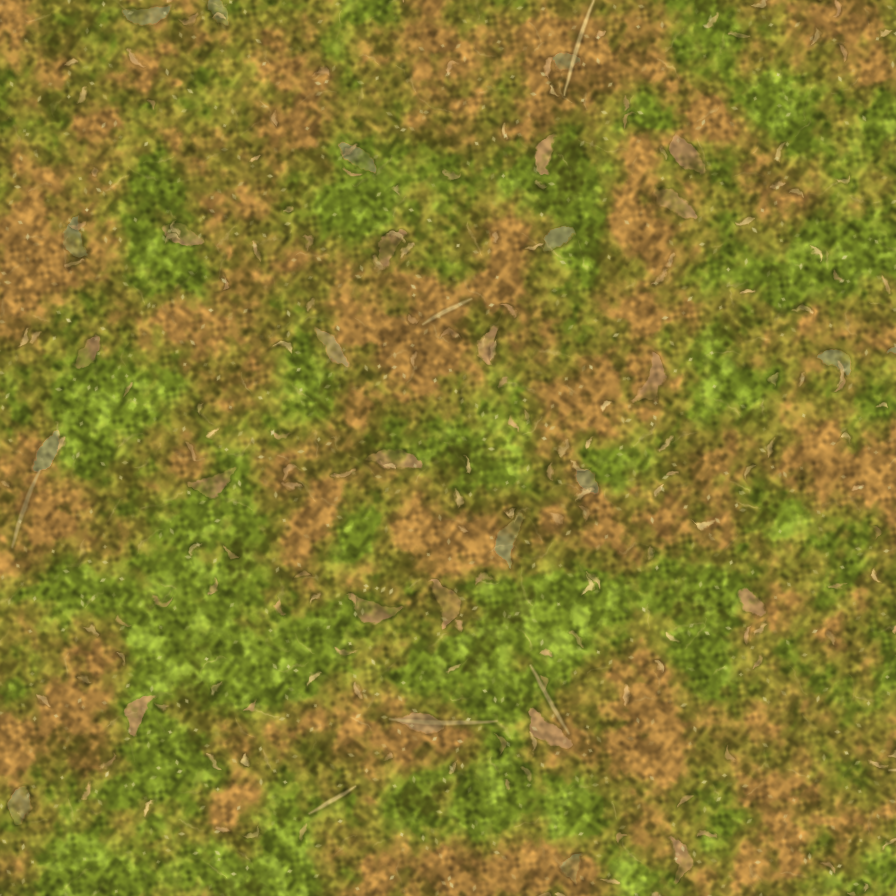
Give the GLSL for this texture, as a three.js fragment shader.

```glsl
// Mossy forest floor: green and rust moss patches strewn with straw, dead leaves and pale specks.
varying vec2 vUv;

const vec3 OLIVE = vec3(0.495, 0.455, 0.17);
const vec3 GREEN = vec3(0.425, 0.485, 0.14);
const vec3 TUFT = vec3(0.54, 0.61, 0.22);
const vec3 RUST = vec3(0.605, 0.455, 0.225);
const vec3 HOLLOW = vec3(0.27, 0.25, 0.08);
const vec3 STRAW = vec3(0.79, 0.70, 0.46);
const vec3 TAN_LEAF = vec3(0.68, 0.53, 0.35);
const vec3 GREY_LEAF = vec3(0.55, 0.54, 0.35);
const vec3 SPECK = vec3(0.87, 0.83, 0.58);

const float PATCH_SCALE = 13.0;   // colour patches across the canvas
const float CLUMP_SCALE = 36.0;   // moss cushions
const float TUFT_SCALE = 95.0;    // single tufts
const float GRAIN_SCALE = 190.0;  // finest moss leaves
const float EDGE = 0.0016;        // softness of litter outlines
const float SHADOW_SIZE = 0.006;

vec2 hash2(vec2 p) {
  vec3 q = fract(vec3(p.xyx) * vec3(0.1031, 0.1030, 0.0973));
  q += dot(q, q.yzx + 33.33);
  return fract((q.xx + q.yz) * q.zy);
}

float noise(vec2 p) {
  vec2 i = floor(p), f = fract(p);
  f = f * f * (3.0 - 2.0 * f);
  float low = mix(hash2(i).x, hash2(i + vec2(1.0, 0.0)).x, f.x);
  float high = mix(hash2(i + vec2(0.0, 1.0)).x, hash2(i + 1.0).x, f.x);
  return mix(low, high, f.y);
}

// Four rotated octaves, roughly 0.2 to 0.8
float fbm(vec2 p) {
  float sum = 0.0, weight = 0.5;
  for (int i = 0; i < 4; i++) {
    sum += weight * noise(p);
    p = mat2(1.6, 1.2, -1.2, 1.6) * p + 17.3;
    weight *= 0.55;
  }
  return sum / 1.01;
}

// Scattered bent, tapered strips; size is half length and half width.
// Returns coverage, shadow and a random tone.
vec3 litter(vec2 p, float cells, float chance, vec2 size, float bend, float seed) {
  vec3 result = vec3(0.0);
  vec2 home = floor(p * cells);
  for (int j = -1; j <= 1; j++) {
    for (int i = -1; i <= 1; i++) {
      vec2 cell = home + vec2(float(i), float(j));
      vec2 place = hash2(cell + seed);
      vec2 look = hash2(cell + seed + 57.0);
      vec2 kind = hash2(cell + seed + 131.0);
      if (kind.x > chance) continue;
      float angle = look.x * 6.2832;
      vec2 axis = vec2(cos(angle), sin(angle));
      vec2 q = p - (cell + place) / cells;
      q = vec2(dot(q, axis), dot(q, vec2(-axis.y, axis.x)));
      float halfLength = size.x * mix(0.45, 1.0, look.y);
      float along = q.x / halfLength;
      q.y += bend * (kind.y - 0.5) * halfLength * along * along;
      float width = size.y * (1.0 - 0.6 * min(along * along, 1.0));
      float d = length(vec2(max(abs(q.x) - halfLength, 0.0), q.y)) - width;
      float cover = 1.0 - smoothstep(-EDGE, EDGE, d);
      float shadow = 1.0 - smoothstep(0.0, SHADOW_SIZE, d);
      result.z = mix(result.z, kind.y, cover);
      result.xy = max(result.xy, vec2(cover, shadow));
    }
  }
  return result;
}

// Lays one litter layer over the ground, with its contact shadow
vec3 lay(vec3 ground, vec3 layer, vec3 colour, float opacity) {
  ground *= 1.0 - 0.15 * layer.y * (1.0 - layer.x);
  return mix(ground, colour, layer.x * opacity);
}

vec3 moss(vec2 p, float clump, float tuft, float grain) {
  float warmth = fbm(p * PATCH_SCALE + 4.7) + 0.22 * (clump - 0.5) + 0.12 * (tuft - 0.5);
  float rust = smoothstep(0.49, 0.70, warmth);
  float green = 1.0 - smoothstep(0.33, 0.52, warmth);
  vec3 colour = mix(mix(OLIVE, RUST, rust), GREEN, green);
  float lit = smoothstep(0.48, 0.75, 0.5 * (clump + tuft)) * (0.3 + 0.7 * green);
  colour = mix(colour, TUFT, lit * (1.0 - rust) * 0.65);
  colour *= 1.03 + 0.42 * (clump - 0.5) + 0.36 * (tuft - 0.5) + 0.5 * (grain - 0.5);
  float hollow = smoothstep(0.60, 0.76, fbm(p * 19.0 + 61.0));
  return mix(colour, HOLLOW, hollow * 0.55 * (1.0 - 0.6 * grain));
}

void main() {
  vec2 p = vUv;
  vec2 ragged = p + 0.014 * (vec2(fbm(p * 60.0), fbm(p * 60.0 + 90.0)) - 0.5);
  float clump = fbm(p * CLUMP_SCALE + 23.0);
  float tuft = noise(ragged * TUFT_SCALE + 7.0);
  float grain = noise(mat2(0.8, 0.6, -0.6, 0.8) * p * GRAIN_SCALE + 41.0);
  vec3 colour = moss(ragged, clump, tuft, grain);
  float weathering = 0.70 + 0.3 * tuft + 0.3 * grain;

  // Ragged leaves, then faint fibres, crumbs, straw and specks
  vec3 leaves = litter(ragged, 9.0, 0.34, vec2(0.027, 0.010), 1.0, 11.0);
  vec3 leafColour = mix(TAN_LEAF, GREY_LEAF, smoothstep(0.4, 0.6, leaves.z));
  colour = lay(colour, leaves, leafColour * weathering, 0.3 + 0.6 * smoothstep(0.3, 0.6, clump));
  vec3 fibres = litter(ragged, 22.0, 0.5, vec2(0.020, 0.0014), 0.6, 401.0);
  colour = mix(colour, STRAW * weathering, fibres.x * 0.35 * tuft);
  vec3 crumbs = litter(ragged, 26.0, 0.24, vec2(0.011, 0.0028), 0.8, 211.0);
  colour = lay(colour, crumbs, mix(TAN_LEAF, STRAW, crumbs.z) * weathering, 0.4 + 0.5 * tuft);
  vec3 straws = litter(mix(p, ragged, 0.12), 6.0, 0.25, vec2(0.064, 0.0024), 0.1, 307.0);
  colour = lay(colour, straws, STRAW * (0.8 + 0.2 * straws.z) * weathering, 0.75);
  vec3 specks = litter(p, 70.0, 0.24, vec2(0.0032, 0.0022), 0.0, 503.0);
  colour = mix(colour, SPECK, specks.x * (0.1 + 0.65 * specks.z) * (0.4 + 0.8 * tuft));

  gl_FragColor = vec4(clamp(colour, 0.0, 1.0), 1.0);
}
```
